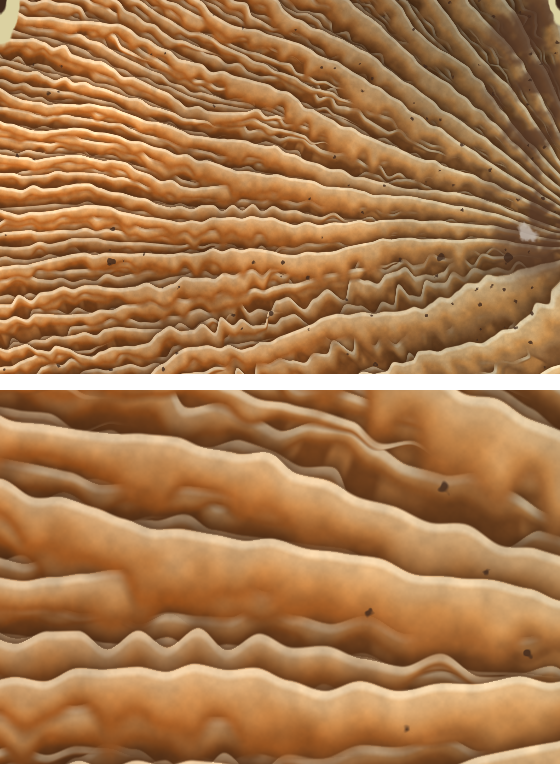
Top: the whole. Bottom: its middle third, enlarged.
This texture is drawn by a Shadertoy shader. Its source:

```glsl
// Underside of a mushroom cap: wavy ochre gills fanning out from a soiled stem.

const vec3 CREAM = vec3(0.90, 0.81, 0.68);
const vec3 SAND  = vec3(0.82, 0.67, 0.49);
const vec3 OCHRE = vec3(0.76, 0.53, 0.30);
const vec3 RUST  = vec3(0.61, 0.33, 0.11);
const vec3 UMBER = vec3(0.58, 0.42, 0.27);
const vec3 SHADE = vec3(0.39, 0.23, 0.11);
const vec3 SOIL  = vec3(0.25, 0.16, 0.11);
const vec2 HUB   = vec2(1.65, 0.36);

float hash(vec2 p) {
    vec3 q = fract(p.xyx * vec3(0.1031, 0.1030, 0.0973));
    q += dot(q, q.yzx + 33.33);
    return fract((q.x + q.y) * q.z);
}

float noise(vec2 p) {
    vec2 i = floor(p), f = fract(p);
    f = f * f * (3.0 - 2.0 * f);
    float low  = mix(hash(i), hash(i + vec2(1, 0)), f.x);
    float high = mix(hash(i + vec2(0, 1)), hash(i + vec2(1, 1)), f.x);
    return mix(low, high, f.y);
}

float fbm(vec2 p) {
    float sum = 0.0, amp = 0.5;
    for (int i = 0; i < 4; i++) {
        sum += amp * noise(p);
        p = p * 2.03 + 17.1;
        amp *= 0.5;
    }
    return sum / 0.9375;
}

// Colour of a gill wall, from its crest (0) down to the valley (1)
vec3 wallColor(float depth, float warmth) {
    vec3 c = mix(SAND, OCHRE, smoothstep(0.12, 0.45, depth));
    c = mix(c, mix(UMBER, RUST, warmth), smoothstep(0.35, 0.7, depth));
    return mix(c, SHADE, smoothstep(0.65, 1.0, depth));
}

// One set of gills; fan = (angle, way along, spread), each hides the one above
vec3 gillLayer(vec3 color, vec3 fan, float count, float reach,
               float wiggle, float light, float warmth) {
    float u = fan.x * count, r = fan.y, spacing = fan.z / count;
    float outer = smoothstep(0.7, 1.5, r);
    float maxWall = mix(0.085, 0.036, outer);
    light = mix(light, 1.0, outer);
    wiggle *= mix(1.0, 0.4, outer);
    for (int k = 3; k >= -3; k--) {
        float id = floor(u) + float(k);
        float start = reach * (0.5 + hash(vec2(id, count)));
        float grow = smoothstep(start, start + 0.25, r);
        float bend = 0.5 * (noise(vec2(r * 5.0, id * 7.3 + count)) - 0.5)
                   + wiggle * (noise(vec2(r * 34.0, id * 3.7 + count)) - 0.5);
        float crest = id + 0.2 + 0.6 * hash(vec2(count, id + 0.5));
        float d = (crest + bend - u) * spacing;
        float wall = max(min(1.1 * spacing, maxWall) * grow, 0.002);
        float depth = d / wall;
        float present = smoothstep(0.0, 0.3, grow);

        // Shadow cast on whatever lies behind the crest
        float shadow = exp(min(d, 0.0) / min(0.25 * spacing, 0.014));
        color = mix(color, SHADE * 0.8, 0.75 * shadow * present * step(d, 0.0));

        // Wall with cross veins, then the pale crest
        float vein = noise(vec2(r * 36.0, id * 5.1 + d * 14.0)) - 0.5;
        depth += 0.6 * vein * smoothstep(0.15, 0.6, depth);
        vec3 face = wallColor(depth, warmth);
        float lip = min(0.0065, 0.2 * spacing + 0.001);
        face = mix(face, CREAM, 0.95 * (1.0 - smoothstep(lip * 0.7, lip * 1.6, d)));
        float cover = smoothstep(-0.0015, 0.0015, d) * (1.0 - smoothstep(0.55, 1.0, depth));
        color = mix(color, face * light, cover * present);
    }
    return color;
}

// Coverage of scattered ragged grains of soil
float specks(vec2 p, float cell, float chance) {
    vec2 id = floor(p / cell);
    vec2 center = 0.3 + 0.4 * vec2(hash(id + 3.1), hash(id + 8.7));
    float size = cell * mix(0.05, 0.14, hash(id + 5.3));
    float d = length(p - (id + center) * cell) + 1.6 * size * (noise(p * 0.8 / size) - 0.5);
    return step(hash(id), chance) * (1.0 - smoothstep(size - 0.002, size + 0.002, d));
}

float segmentDistance(vec2 p, vec2 a, vec2 b) {
    vec2 ab = b - a;
    return length(p - a - ab * clamp(dot(p - a, ab) / dot(ab, ab), 0.0, 1.0));
}

// Pale cap margin around a corner, with dark ground beyond it
vec3 capMargin(vec3 color, vec2 q, float size) {
    float d = length(q * vec2(1.0, 0.4)) + 0.015 * (fbm(q * 25.0) - 0.5);
    color = mix(color, vec3(0.86, 0.82, 0.63), 1.0 - smoothstep(size - 0.006, size, d));
    return mix(color, SOIL, 1.0 - smoothstep(0.2 * size, 0.2 * size + 0.006, d));
}

void mainImage(out vec4 fragColor, in vec2 fragCoord) {
    vec2 p = fragCoord / iResolution.y;
    float width = iResolution.x / iResolution.y;

    // Fan around the stem, flattened towards the bottom
    vec2 q = p + 0.05 * (vec2(noise(p * 4.0), noise(p * 4.0 + 31.0)) - 0.5);
    vec2 arm = vec2(HUB.x - q.x, q.y - HUB.y);
    float along = length(arm);
    float below = pow(min(arm.y, 0.0), 2.0);
    arm.x += 0.8 * below / (below + 0.0225);
    vec3 fan = vec3(atan(arm.y, arm.x), along, length(arm));
    float warmth = 1.0 - smoothstep(0.55, 1.45, p.x);

    // Valley floor with cross veins, then gills from the deepest to the tallest
    float veins = noise(vec2(along * 42.0, fan.x * 14.0));
    vec3 color = mix(SHADE, mix(UMBER, RUST, warmth), fbm(p * 14.0));
    color = mix(color, OCHRE, 0.7 * smoothstep(0.55, 0.85, veins));
    color = gillLayer(color, fan, 29.0, 0.3, 1.25, 0.88, warmth);
    color = gillLayer(color, fan, 43.0, 1.0, 0.9, 0.92, warmth);
    color = gillLayer(color, fan, 19.0, 0.9, 0.6, 0.97, warmth);
    color = gillLayer(color, fan, 9.0, 0.0, 0.16, 1.0, warmth);

    // Broad light and dark, duller right side, fine grain
    color *= mix(vec3(0.95, 0.97, 0.95), vec3(1.05, 1.01, 0.97), warmth);
    color *= 0.80 + 0.42 * fbm(p * 3.5 + 5.0);
    color *= 1.0 - 0.22 * smoothstep(0.9, 1.9, p.x + p.y - 0.5);
    color *= 0.90 + 0.20 * fbm(p * 75.0);

    // Soil near the stem and loose grains
    float band = segmentDistance(p, vec2(1.42, 0.92), vec2(1.44, 0.38));
    float stain = smoothstep(0.42, 0.68, fbm(p * 14.0) + 0.12 - band);
    color = mix(color, SOIL * 1.3, 0.75 * stain * (1.0 - smoothstep(0.04, 0.2, band)));
    color = mix(color, SOIL, 0.8 * specks(p, 0.035, 0.03 + 0.12 * smoothstep(0.5, 1.5, p.x)));
    color = mix(color, SOIL, 0.8 * specks(p + 0.37, 0.08, 0.05));
    float scar = length(p - vec2(1.41, 0.37)) + 0.06 * (fbm(p * 30.0) - 0.5);
    color = mix(color, vec3(0.78, 0.74, 0.70), 0.8 * (1.0 - smoothstep(0.008, 0.025, scar)));

    color = capMargin(color, p - vec2(0.0, 1.0), 0.055);
    color = capMargin(color, p - vec2(width, 1.0), 0.03);
    fragColor = vec4(clamp(color, 0.0, 1.0), 1.0);
}
```
